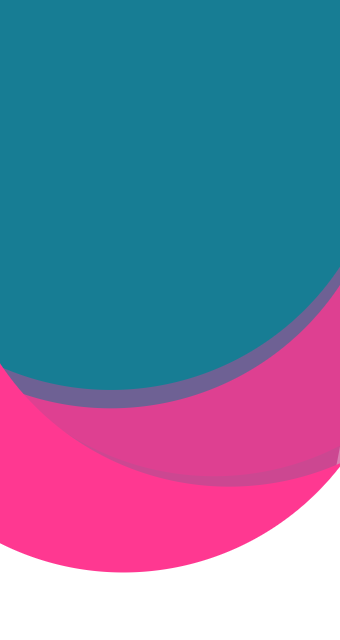
Write a Shadertoy shader that draws this background.

```glsl
// Overlapping teal, violet and pink discs of equal size above a white base.

// Palette
const vec3 WHITE  = vec3(1.0);
const vec3 PINK   = vec3(1.00, 0.22, 0.57);
const vec3 ROSE   = vec3(0.87, 0.25, 0.57);
const vec3 BERRY  = vec3(0.80, 0.28, 0.57);
const vec3 VIOLET = vec3(0.43, 0.38, 0.58);
const vec3 TEAL   = vec3(0.09, 0.49, 0.58);
const vec3 GLINT  = vec3(0.86, 0.50, 0.70);

// Layout, in units of the canvas height
const float RADIUS        = 0.4290;
const vec2  PINK_CENTER   = vec2(0.1927, 0.5345);
const vec2  BERRY_CENTER  = vec2(0.3581, 0.6686);
const vec2  ROSE_CENTER   = vec2(0.3346, 0.6849);
const vec2  VIOLET_CENTER = vec2(0.1732, 0.7910);
const vec2  TEAL_CENTER   = vec2(0.1732, 0.8197);
const vec2  GLINT_POINT   = vec2(0.53125, 0.3021);
const vec2  GLINT_NORMAL  = vec2(0.982, -0.187);
const float DESIGN_ASPECT = 0.53125;

// Antialiased coverage of a signed distance
float coverage(float dist) {
    return clamp(0.5 - dist * iResolution.y, 0.0, 1.0);
}

float disc(vec2 p, vec2 center) {
    return coverage(length(p - center) - RADIUS);
}

// Disc whose upper half continues straight upward
float hangingDisc(vec2 p, vec2 center) {
    vec2 q = p - center;
    q.y = min(q.y, 0.0);
    return coverage(length(q) - RADIUS);
}

void mainImage(out vec4 fragColor, in vec2 fragCoord) {
    vec2 p = fragCoord / iResolution.y;
    // Keep the layout centered when the canvas has another aspect
    p.x += 0.5 * (DESIGN_ASPECT - iResolution.x / iResolution.y);

    // Layers confined to the berry disc, from back to front
    vec3 layers = mix(BERRY, ROSE, disc(p, ROSE_CENTER));
    layers = mix(layers, GLINT, coverage(-dot(p - GLINT_POINT, GLINT_NORMAL)));
    layers = mix(layers, VIOLET, hangingDisc(p, VIOLET_CENTER));
    layers = mix(layers, TEAL, hangingDisc(p, TEAL_CENTER));

    // Pink base disc on white, then the confined layers
    vec3 color = mix(WHITE, PINK, disc(p, PINK_CENTER));
    color = mix(color, layers, hangingDisc(p, BERRY_CENTER));
    fragColor = vec4(color, 1.0);
}
```
